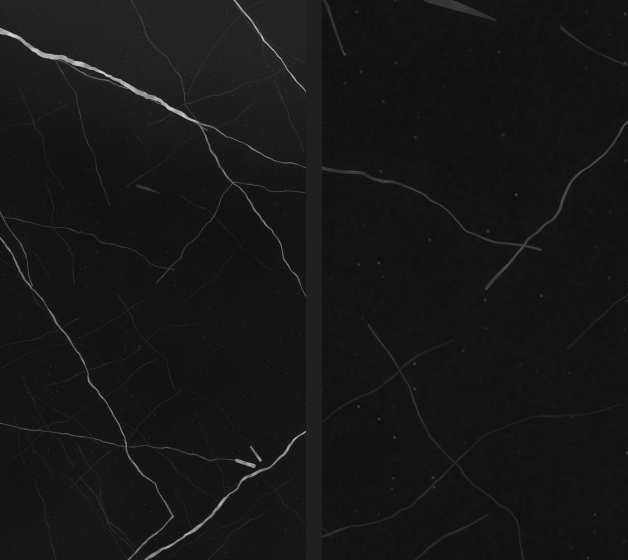
Left: the whole. Right: its middle third, enlarged.
A Shadertoy shader for this texture:

```glsl
#define STONE_DARK 0.074
#define STONE_LIFT 0.072
#define CLOUD_AMOUNT 0.034
#define GRAIN_AMOUNT 0.016
#define SPECK_AMOUNT 0.16
#define SPECK_CELLS 95.0
#define WANDER 0.026
#define HAIR_COUNT 38
#define HAIR_WIDTH 0.0006
#define HAIR_LIGHT 0.075
#define HALO_AMOUNT 0.05

float hash(vec2 p) {
    vec3 q = fract(p.xyx * 0.1031);
    q += dot(q, q.yzx + 33.33);
    return fract((q.x + q.y) * q.z);
}

float noise(vec2 p) {
    vec2 i = floor(p), f = fract(p);
    f = f * f * (3.0 - 2.0 * f);
    return mix(mix(hash(i), hash(i + vec2(1, 0)), f.x),
               mix(hash(i + vec2(0, 1)), hash(i + vec2(1, 1)), f.x), f.y);
}

float fbm(vec2 p) {
    float sum = 0.0, amp = 0.5;
    for (int i = 0; i < 4; i++) {
        sum += amp * noise(p);
        p = p * 2.03 + 17.3;
        amp *= 0.5;
    }
    return sum;
}

// Share of a pixel covered by a line of the given half width
float coverage(float d, float halfWidth) {
    float px = 1.0 / iResolution.y;
    return clamp((halfWidth - d) / px + 0.5, 0.0, 1.0)
         - clamp((-halfWidth - d) / px + 0.5, 0.0, 1.0);
}

// Wandering crack from ends.xy to ends.zw; widths at its start and end
float vein(vec2 p, vec4 ends, vec2 widths, float light, float seed) {
    vec2 span = ends.zw - ends.xy;
    float len = length(span);
    vec2 dir = span / len;
    vec2 q = p - ends.xy;
    float s = clamp(dot(q, dir), 0.0, len);
    q -= dir * s;

    float bend = (noise(vec2(s * 13.0, seed)) - 0.5)
               + (noise(vec2(s * 42.0, seed + 5.0)) - 0.5) * 0.3
               + (noise(vec2(s * 160.0, seed + 9.0)) - 0.5) * 0.06;
    bend *= WANDER * smoothstep(0.0, 0.06, s) * smoothstep(0.0, 0.06, len - s);

    float d = length(vec2(dot(q, dir), dot(q, vec2(-dir.y, dir.x)) - bend));
    float w = mix(widths.x, widths.y, s / len) * (0.55 + 0.9 * noise(vec2(s * 45.0, seed + 2.0)));
    float wear = 0.65 + 0.6 * noise(p * 110.0 + seed);
    return light * (wear * coverage(d, w) + HALO_AMOUNT * exp(-d / 0.004));
}

float mainVeins(vec2 p) {
    // Broad upper vein with a loose side strand and its branches
    float v = vein(p, vec4(0.0, 0.945, 0.354, 0.781), vec2(0.0042, 0.0026), 0.58, 1.0);
    v = max(v, vein(p, vec4(0.08, 0.9, 0.37, 0.768), vec2(0.0009), 0.3, 1.4));
    v = max(v, vein(p, vec4(0.354, 0.781, 0.547, 0.70), vec2(0.0019, 0.0004), 0.36, 3.0));
    v = max(v, vein(p, vec4(0.354, 0.781, 0.547, 0.47), vec2(0.0014, 0.0009), 0.36, 4.0));
    v = max(v, vein(p, vec4(0.416, 1.003, 0.55, 0.832), vec2(0.0014, 0.001), 0.48, 5.5));

    // Long left vein and the rising lower one
    v = max(v, vein(p, vec4(-0.003, 0.58, 0.309, 0.078), vec2(0.0013, 0.0015), 0.38, 6.0));
    v = max(v, vein(p, vec4(0.0, 0.622, 0.058, 0.49), vec2(0.0009), 0.25, 7.0));
    v = max(v, vein(p, vec4(0.55, 0.232, 0.255, -0.004), vec2(0.0019, 0.0025), 0.46, 8.0));
    v = max(v, vein(p, vec4(0.309, 0.078, 0.225, -0.004), vec2(0.0015), 0.4, 9.0));

    // Pale chips and wisps
    v = max(v, vein(p, vec4(0.422, 0.178, 0.453, 0.168), vec2(0.0022, 0.0038), 0.5, 10.0));
    v = max(v, vein(p, vec4(0.448, 0.202, 0.465, 0.178), vec2(0.0026), 0.42, 11.0));
    v = max(v, vein(p, vec4(0.245, 0.668, 0.285, 0.655), vec2(0.0032, 0.0005), 0.13, 12.0));

    // Faint connecting cracks
    v = max(v, vein(p, vec4(0.0, 0.244, 0.422, 0.178), vec2(0.0008), 0.22, 13.0));
    v = max(v, vein(p, vec4(0.417, 0.675, 0.28, 0.495), vec2(0.0009), 0.18, 14.0));
    v = max(v, vein(p, vec4(0.0, 0.615, 0.312, 0.518), vec2(0.0007), 0.15, 15.0));
    v = max(v, vein(p, vec4(0.417, 0.675, 0.55, 0.655), vec2(0.0008), 0.18, 16.0));
    v = max(v, vein(p, vec4(0.234, 1.0, 0.354, 0.781), vec2(0.0007), 0.14, 17.0));
    return max(v, vein(p, vec4(0.098, 0.896, 0.195, 0.635), vec2(0.0007), 0.13, 18.0));
}

// Hairline cracks in two crossing directions
float hairlines(vec2 p) {
    float v = 0.0;
    for (int i = 0; i < HAIR_COUNT; i++) {
        float k = float(i) + 31.0;
        vec2 mid = vec2(hash(vec2(k, 1.0)) * 0.55, hash(vec2(k, 2.0)));
        float angle = (i % 3 == 0 ? 0.6 : -0.95) + (hash(vec2(k, 3.0)) - 0.5) * 0.7;
        vec2 arm = vec2(cos(angle), sin(angle)) * mix(0.04, 0.16, hash(vec2(k, 4.0)));
        float light = HAIR_LIGHT * mix(0.5, 1.5, hash(vec2(k, 5.0)));
        v = max(v, vein(p, vec4(mid - arm, mid + arm), vec2(HAIR_WIDTH), light, k));
    }
    return v * (0.4 + 0.9 * noise(p * 18.0));
}

// Tiny mineral dots, one candidate per cell
float specks(vec2 p) {
    vec2 cell = floor(p * SPECK_CELLS);
    vec2 center = 0.2 + 0.6 * vec2(hash(cell + 3.0), hash(cell + 71.0));
    float d = length(fract(p * SPECK_CELLS) - center) / SPECK_CELLS;
    float strength = pow(hash(cell + 137.0), 14.0);
    return SPECK_AMOUNT * strength * coverage(d, 0.0009);
}

void mainImage(out vec4 fragColor, in vec2 fragCoord) {
    vec2 p = fragCoord / iResolution.y;

    // Dark stone, lighter toward the upper right
    float lift = smoothstep(0.62, 1.02, p.y + (p.x - 0.27) * 0.22);
    float stone = STONE_DARK + STONE_LIFT * lift + 0.012 * smoothstep(0.4, 0.0, p.y);
    stone += CLOUD_AMOUNT * (fbm(p * 7.0 + 4.0) - 0.45);
    stone += GRAIN_AMOUNT * (noise(p * 430.0) - 0.5);

    float light = max(mainVeins(p), hairlines(p)) + specks(p);
    fragColor = vec4(vec3(stone + light), 1.0);
}
```
